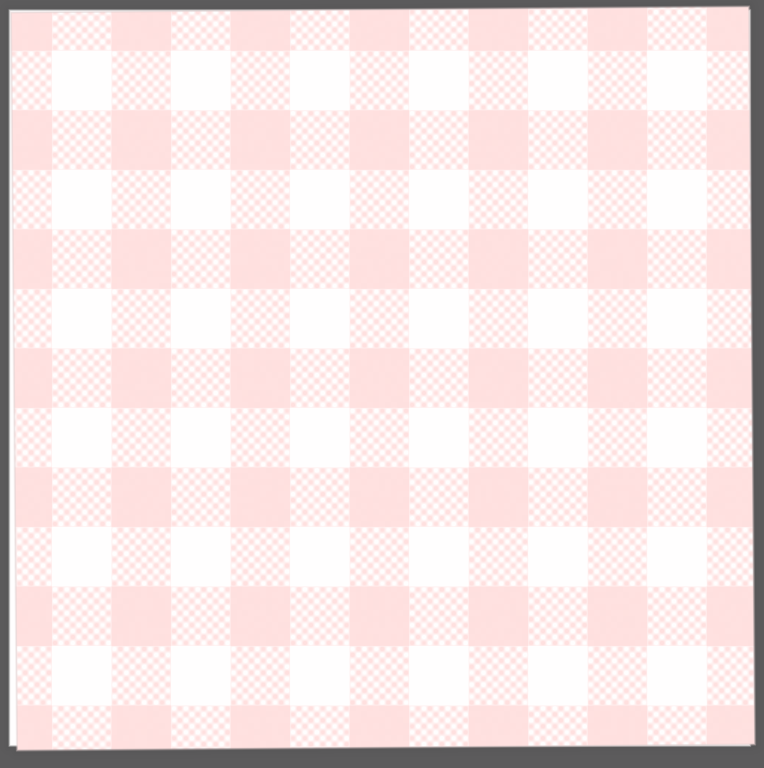
A WebGL 1 fragment shader for this pattern:

```glsl
precision highp float;
// Pale pink gingham with a checked weave on a slightly turned sheet over a white one, on grey.

uniform vec2 u_resolution;

#define PERIOD 0.155              // one pink plus one white band
#define ORIGIN vec2(0.0677, 0.0814)
#define CHECKS 20.0               // weave checks per period
#define WEAVE_CONTRAST 1.35
#define WEAR 0.5                  // contrast variation between checks
#define SHEET_TILT 0.0081
#define EDGE_SOFTNESS 0.0022
#define PINK vec3(1.0, 0.880, 0.876)
#define WHITE vec3(1.0, 0.998, 0.998)
#define GREY vec3(0.362, 0.358, 0.362)
#define EDGE_TINT vec3(0.83, 0.76, 0.76)

const float PI = 3.14159265;

float hash(vec2 p) {
  vec3 q = fract(vec3(p.xyx) * 0.1031);
  q += dot(q, q.yzx + 33.33);
  return fract((q.x + q.y) * q.z);
}

float boxDistance(vec2 p, vec2 halfSize) {
  vec2 d = abs(p) - halfSize;
  return length(max(d, 0.0)) + min(max(d.x, d.y), 0.0);
}

float coverage(float dist, float softness) {
  return 1.0 - smoothstep(-softness, softness, dist);
}

vec3 gingham(vec2 p, float pixel) {
  vec2 q = (p - ORIGIN) / PERIOD;

  // Pink bands fill the second half of each period on both axes
  vec2 fromBand = abs(fract(q - 0.25) - 0.5) - 0.25;
  float soft = 0.7 * pixel / PERIOD;
  vec2 band = 1.0 - smoothstep(-soft, soft, fromBand);

  // Fine checks where exactly one band passes
  vec2 cell = floor(q * CHECKS);
  vec2 wave = sin(PI * CHECKS * q);
  float contrast = WEAVE_CONTRAST + WEAR * (hash(cell + 50.0) - 0.5);
  float check = 0.5 + 0.5 * clamp(contrast * wave.x * wave.y, -1.0, 1.0);

  float both = band.x * band.y;
  float single = band.x + band.y - 2.0 * both;
  vec3 color = mix(WHITE, PINK, both + single * check);

  // Faint mottling of the dyed cloth
  return color + 0.006 * both * (hash(cell + 90.0) - 0.5);
}

void main() {
  float pixel = 1.0 / u_resolution.y;
  vec2 p = gl_FragCoord.xy * pixel;
  float soft = max(EDGE_SOFTNESS, 0.7 * pixel);

  // Outlines of the straight lower sheet and the turned upper sheet
  float lower = boxDistance(p - vec2(0.4945, 0.5078), vec2(0.4824, 0.4792));
  vec2 centered = p - vec2(0.4987, 0.5072);
  float c = cos(SHEET_TILT);
  float s = sin(SHEET_TILT);
  vec2 turned = vec2(c * centered.x + s * centered.y, c * centered.y - s * centered.x);
  float upper = boxDistance(turned, vec2(0.4808));

  // Grey ground with a soft shadow around the sheets
  float outside = max(min(lower, upper), 0.0);
  vec3 color = GREY * (1.0 - 0.06 * exp(-outside * 160.0));

  // Sheets with a dusky rim on the upper one
  color = mix(color, WHITE, coverage(lower, soft));
  vec3 cloth = gingham(p, pixel);
  cloth = mix(cloth, EDGE_TINT, 0.7 * smoothstep(-0.0025, 0.0, upper));
  color = mix(color, cloth, coverage(upper, soft));

  gl_FragColor = vec4(color, 1.0);
}
```
